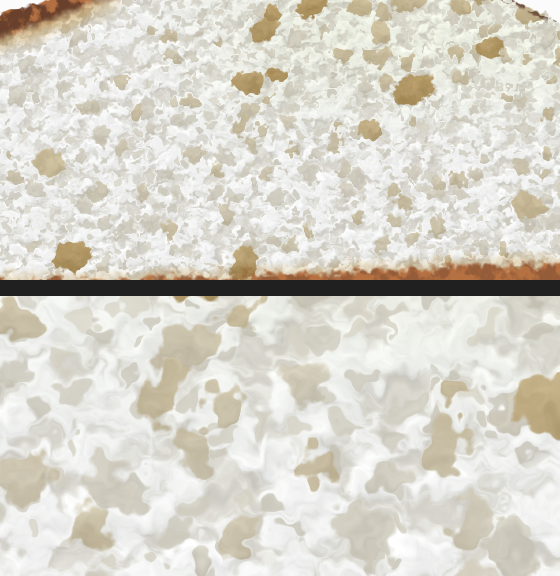
Top: the whole. Bottom: its middle third, enlarged.
This texture is drawn by a WebGL 1 fragment shader. Its source:

```glsl
precision highp float;
// Cut face of a white loaf: ragged fluffy crumb with scattered hollows,
// golden air holes towards the upper right, and browned crust at the rims.
// Three layers of jittered elliptic pores are carved into warped fbm fluff.
uniform vec2 u_resolution;

#define HOLE_CELLS 6.5
#define HOLLOW_CELLS 12.0
#define PIT_CELLS 25.0
#define FLUFF_SCALE vec2(27.0, 36.0)
#define WARP 0.045
#define RAGGED 0.022
#define WHITE vec3(0.935, 0.94, 0.935)
#define GREY vec3(0.785, 0.768, 0.715)
#define CREAM vec3(0.745, 0.69, 0.555)
#define GOLD vec3(0.67, 0.56, 0.35)
#define RUST vec3(0.66, 0.41, 0.24)
#define BROWN vec3(0.41, 0.25, 0.17)

float hash(vec2 p) {
  vec3 q = fract(vec3(p.xyx) * 0.1031);
  q += dot(q, q.yzx + 33.33);
  return fract((q.x + q.y) * q.z);
}

float noise(vec2 p) {
  vec2 i = floor(p), f = fract(p);
  f = f * f * (3.0 - 2.0 * f);
  return mix(mix(hash(i), hash(i + vec2(1, 0)), f.x),
             mix(hash(i + vec2(0, 1)), hash(i + vec2(1, 1)), f.x), f.y);
}

float fbm(vec2 p) {
  float sum = 0.0, amp = 0.53;
  for (int i = 0; i < 4; i++) {
    sum += amp * noise(p);
    p = mat2(1.6, 1.2, -1.2, 1.6) * p + 17.3;
    amp *= 0.5;
  }
  return sum;
}

// How open the crumb is: 1 in the upper right, 0 in the lower left
float openness(vec2 p) {
  return smoothstep(0.42, 0.85, p.y) * smoothstep(0.4, 1.2, p.x);
}

// Nearest pore: x = depth (positive inside), y = random tone, z = height inside it
vec3 pore(vec2 p, float cells, float keep, float gain) {
  vec2 g = p * cells, home = floor(g);
  vec3 best = vec3(-1.0, 0.0, 0.0);
  for (int j = -1; j <= 1; j++) {
    for (int i = -1; i <= 1; i++) {
      vec2 cell = home + vec2(i, j);
      vec2 seed = cell + cells * 3.0 + 50.0;
      vec2 centre = cell + 0.15 + 0.7 * vec2(hash(seed), hash(seed + 31.7));
      if (hash(seed + 71.3) > keep + gain * openness(centre / cells)) continue;
      float turn = 2.4 * hash(seed + 13.1) - 0.6;
      float radius = mix(0.2, 0.47, hash(seed + 47.9));
      vec2 d = g - centre;
      vec2 e = vec2(cos(turn) * d.x + sin(turn) * d.y,
                    cos(turn) * d.y - sin(turn) * d.x) * vec2(0.88, 1.22);
      float depth = 1.0 - length(e) / radius;
      if (depth > best.x) best = vec3(depth, hash(seed + 91.1), d.y / radius);
    }
  }
  return best;
}

void main() {
  vec2 p = gl_FragCoord.xy / u_resolution.y;
  float x = p.x * 2.0 * u_resolution.y / u_resolution.x;
  float soft = 1.5 / u_resolution.y;

  // Ragged warp shared by all layers
  vec2 coarse = vec2(fbm(p * 18.0), fbm(p * 18.0 + 41.0)) - 0.5;
  vec2 fine = vec2(noise(p * 75.0), noise(p * 75.0 + 23.0)) - 0.5;
  vec2 w = p + WARP * coarse + RAGGED * fine;
  float torn = fbm(p * 48.0 + 9.0) - 0.5;

  // Fluff with soft patches and small lit edges
  vec2 q = w * FLUFF_SCALE;
  float fluff = fbm(q);
  float relief = fluff - fbm(q + vec2(-0.25, 0.4));
  float open = openness(p);
  float patches = fbm(p * 4.5 + 5.0);
  vec3 white = mix(WHITE, WHITE * vec3(0.985, 0.99, 0.945), open);
  vec3 col = mix(mix(GREY, white, 0.45), white, smoothstep(0.3, 0.56, fluff));
  col += 0.17 * relief;

  // Small pits, shallow hollows, then deep holes
  vec3 pit = pore(w, PIT_CELLS, 0.56, 0.0);
  float mask = smoothstep(0.0, 0.32, pit.x + 0.5 * torn);
  col = mix(col, GREY * (0.97 + 0.1 * pit.y), 0.72 * mask);

  vec3 hollow = pore(w, HOLLOW_CELLS, 0.5, 0.15);
  mask = smoothstep(0.02, 0.26, hollow.x + 0.75 * torn);
  float warmth = smoothstep(0.3, 1.1, hollow.y + 0.3 * open + 0.8 * (patches - 0.5));
  vec3 floorTone = mix(GREY * 1.02, CREAM, warmth);
  col = mix(col, floorTone + 0.04 * hollow.z + 0.1 * relief, 0.86 * mask);

  vec3 hole = pore(p + 0.7 * (w - p), HOLE_CELLS, 0.07, 0.46);
  mask = smoothstep(0.02, 0.18, hole.x + 0.45 * torn);
  floorTone = mix(CREAM * 1.03, GOLD, smoothstep(0.15, 0.75, hole.y));
  floorTone += 0.05 * hole.z + 0.12 * (fluff - 0.5);
  col = mix(col, floorTone, 0.93 * mask);

  // Crust: thick at the upper left, thin along the base
  float rough = 0.03 * (fbm(p * 25.0) - 0.5) + 0.012 * fine.x;
  float leftRim = 0.945 + 0.35 * x - p.y + rough;
  float rightRim = 1.0 - 0.5 * (x - 1.83) - p.y + rough;
  float base = p.y - 0.052 * smoothstep(0.35, 2.0, x) + 1.6 * rough;
  float leftSide = 1.0 - smoothstep(0.3, 0.5, x);
  float halo = leftSide * (1.0 - smoothstep(0.08, 0.17, leftRim));
  halo = max(halo, 0.65 * (1.0 - smoothstep(0.0, 0.055, base)));
  col = mix(col, col * vec3(0.92, 0.82, 0.65), halo);
  float bake = smoothstep(0.36, 0.66, fbm(p * 32.0 + 3.0));
  vec3 crust = mix(BROWN, RUST * 1.06, bake);
  col = mix(col, crust, leftSide * (1.0 - smoothstep(0.055, 0.1, leftRim)));
  col = mix(col, mix(crust, RUST * 1.1, 0.55), 1.0 - smoothstep(-0.012, 0.012, base));

  // Bright backdrop past the two upper corners, with a dark speckled right rim
  float speck = smoothstep(0.4, 0.55, noise(p * 60.0));
  float rim = 1.0 - smoothstep(0.004, 0.004 + 3.0 * soft, abs(rightRim));
  col = mix(col, BROWN * 0.8, 0.75 * rim * speck);
  float outside = max(leftSide * smoothstep(-soft, soft, -leftRim),
                      smoothstep(-soft, soft, -rightRim - 0.005));
  col = mix(col, vec3(0.985), outside);
  gl_FragColor = vec4(clamp(col, 0.0, 1.0), 1.0);
}
```
